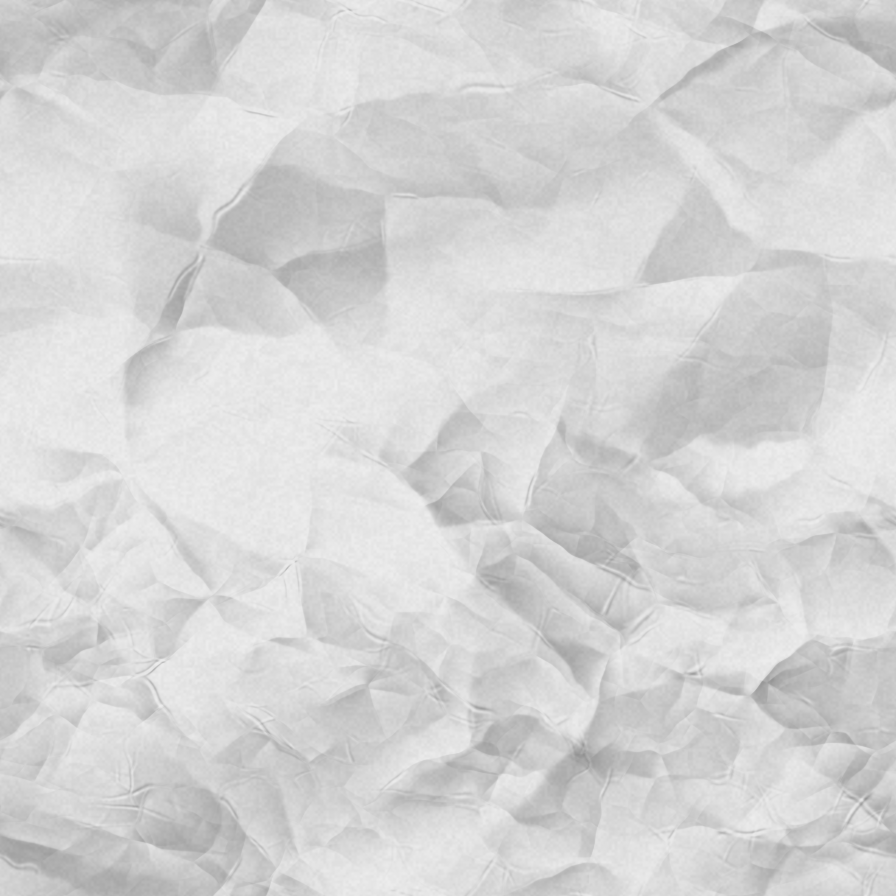
Give the GLSL for this texture, as a Shadertoy shader.

```glsl
const float TAU = 6.2831853;
const vec3 PAPER_WHITE = vec3(0.912);
const float SHADOW_STEP = 0.042;

// Integer hash: three random values in 0..1 for a cell and a seed
vec3 hash3(vec2 cell, float seed) {
    uvec3 v = uvec3(vec3(cell, seed) + 0.5) * 1664525u + 1013904223u;
    v.x += v.y * v.z; v.y += v.z * v.x; v.z += v.x * v.y;
    v ^= v >> 16u;
    v.x += v.y * v.z; v.y += v.z * v.x; v.z += v.x * v.y;
    return vec3(v >> 8u) / float(1 << 24);
}

// Value noise that wraps after a whole number of cells
float wrapNoise(vec2 uv, float cells, float seed) {
    vec2 p = uv * cells;
    vec2 i = floor(p);
    vec2 f = p - i;
    f = f * f * (3.0 - 2.0 * f);
    float a = hash3(mod(i, cells), seed).x;
    float b = hash3(mod(i + vec2(1, 0), cells), seed).x;
    float c = hash3(mod(i + vec2(0, 1), cells), seed).x;
    float d = hash3(mod(i + vec2(1, 1), cells), seed).x;
    return mix(mix(a, b, f.x), mix(c, d, f.x), f.y);
}

vec2 wrapWarp(vec2 uv, float cells, float seed) {
    return vec2(wrapNoise(uv, cells, seed), wrapNoise(uv, cells, seed + 1.0)) - 0.5;
}

// One crease running out from a vertex: dark on one side, lit on the other
float creaseShade(vec2 q, float angle, vec3 rnd, float cells, float wear) {
    vec2 dir = vec2(cos(angle), sin(angle));
    float along = dot(q, dir);
    float reach = max(along, 0.0);
    float across = dir.x * q.y - dir.y * q.x + (rnd.z - 0.5) * 0.3 * reach * reach;

    float width = 0.06 + (0.15 + 0.25 * rnd.x) * reach;
    float softness = cells * 0.0009 + 0.07 * rnd.z * rnd.z * reach;
    float side = across * inversesqrt(across * across + softness * softness);
    float facing = rnd.y < 0.5 ? -1.0 : 1.0;
    float strength = facing * mix(0.45, 1.0, fract(rnd.y * 2.0));

    // Thin worn ridge in broken pieces along the fold
    float u = across / (cells * 0.0024);
    float ridge = 4.2 * wear * u * exp(-u * u) * (1.0 - rnd.z);

    float start = smoothstep(-0.02, 0.1, along);
    return start * (strength * side * exp(-abs(across) / width) - facing * ridge);
}

// Scattered vertices, each with three creases
float foldLayer(vec2 uv, float cells, float seed, float wear) {
    vec2 p = uv * cells;
    vec2 base = floor(p);
    float shade = 0.0;
    for (int y = -1; y <= 1; y++)
    for (int x = -1; x <= 1; x++) {
        vec2 cell = base + vec2(x, y);
        vec2 id = mod(cell, cells);
        vec3 vertex = hash3(id, seed);
        vec2 q = p - cell - vertex.xy;
        float window = max(0.0, 1.0 - dot(q, q));
        if (window <= 0.0) continue;
        // Creases favour falling diagonals, steep rises and flat runs
        float turn = -0.6 + 0.9 * (fract(vertex.z * 2.0) - 0.5);
        turn += vertex.z < 0.5 ? 0.0 : 0.5 * TAU;
        for (int ray = 0; ray < 3; ray++) {
            float k = float(ray);
            vec3 rnd = hash3(id, seed + 1.0 + k);
            float angle = turn + k * (1.3 + 0.26 * k) + 0.8 * (rnd.x - 0.5);
            shade += window * window * creaseShade(q, angle, rnd, cells, wear);
        }
    }
    return shade;
}

void mainImage(out vec4 fragColor, in vec2 fragCoord) {
    vec2 uv = fragCoord / iResolution.xy;

    // Uneven fold lines
    vec2 p = uv + 0.045 * wrapWarp(uv, 5.0, 10.0)
                + 0.018 * wrapWarp(uv, 17.0, 20.0)
                + 0.006 * wrapWarp(uv, 55.0, 30.0);
    float wear = smoothstep(0.5, 0.8, wrapNoise(uv, 31.0, 40.0));

    // Broad undulation, drawn out along the rising diagonal
    vec2 slanted = vec2(p.x - p.y, p.y);
    float shade = 2.4 * (wrapNoise(slanted, 4.0, 50.0) - 0.5)
                + 1.3 * (wrapNoise(slanted, 7.0, 60.0) - 0.5);

    // Large folds everywhere, small crumples mostly in the lower half
    float crumple = mix(0.3, 1.15, 0.5 + 0.5 * sin(TAU * uv.y));
    shade += 1.4 * foldLayer(p, 2.0, 100.0, wear);
    shade += 1.4 * foldLayer(p, 4.0, 200.0, wear);
    shade += 1.4 * crumple * foldLayer(p, 7.0, 300.0, wear);
    shade += 1.0 * crumple * foldLayer(p, 13.0, 400.0, wear);
    shade += 0.5 * crumple * foldLayer(p, 23.0, 500.0, wear);

    // Soft ceiling for the lit paper, open range for the shadows
    float shadow = log(1.0 + exp(1.25 + 2.2 * shade));
    float grain = 0.034 * (wrapNoise(uv, 320.0, 70.0) - 0.5)
                + 0.016 * (wrapNoise(uv, 150.0, 80.0) - 0.5);
    fragColor = vec4(PAPER_WHITE - SHADOW_STEP * shadow + grain, 1.0);
}
```
